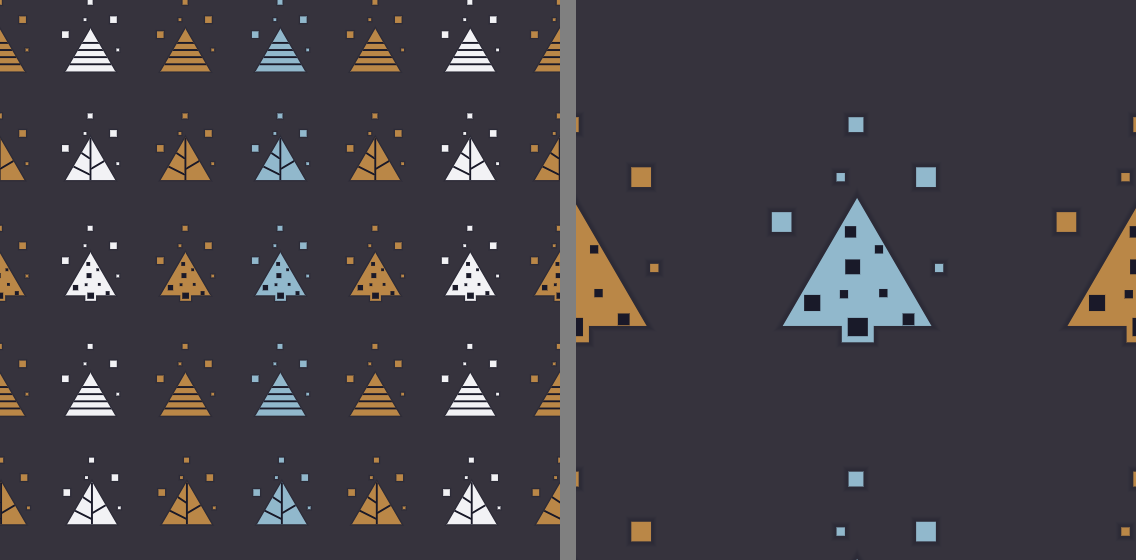
Left, the full canvas; right, a detail of the centre.
This pattern is drawn by a Shadertoy shader. Its source:

```glsl
// Rows of small geometric fir trees with square snowflakes on a dark ground.

float box(vec2 p, vec2 halfSize) {
    vec2 q = abs(p) - halfSize;
    return max(q.x, q.y);
}

float segment(vec2 p, vec2 a, vec2 b) {
    vec2 pa = p - a, ba = b - a;
    return length(pa - ba * clamp(dot(pa, ba) / dot(ba, ba), 0.0, 1.0));
}

float triangle(vec2 p, float height) {
    vec2 side = normalize(vec2(height, 34.0));
    return max(-p.y, dot(vec2(abs(p.x), p.y - height), side));
}

// Each entry: centre x, centre y, half size
float snow(vec2 p) {
    vec3 flakes[5] = vec3[5](
        vec3(-0.5, 95.0, 3.4), vec3(31.5, 71.0, 4.5), vec3(-7.5, 71.0, 1.9),
        vec3(-34.5, 50.5, 4.5), vec3(37.5, 29.5, 1.9));
    float d = 1e3;
    for (int i = 0; i < 5; i++) d = min(d, box(p - flakes[i].xy, vec2(flakes[i].z)));
    return d;
}

float stripes(vec2 p) {
    return abs(p.y - 9.8 * clamp(round(p.y / 9.8), 1.0, 4.0)) - 1.3;
}

float branches(vec2 p) {
    float d = abs(p.x);
    d = min(d, segment(p, vec2(0.0, 7.0), vec2(-26.0, 20.0)));
    d = min(d, segment(p, vec2(0.0, 29.0), vec2(-15.0, 39.0)));
    d = min(d, segment(p, vec2(0.0, 15.0), vec2(22.0, 28.0)));
    return d - 1.3;
}

float ornaments(vec2 p) {
    vec3 dots[7] = vec3[7](
        vec3(-3.0, 43.0, 2.6), vec3(10.0, 35.0, 1.9), vec3(-2.0, 27.0, 3.4),
        vec3(-20.5, 10.5, 3.7), vec3(-6.0, 14.5, 1.9), vec3(12.0, 15.0, 1.9),
        vec3(23.5, 3.0, 2.7));
    float d = box(p - vec2(0.3, -0.5), vec2(4.6, 4.2));
    for (int i = 0; i < 7; i++) d = min(d, box(p - dots[i].xy, vec2(dots[i].z)));
    return d;
}

void mainImage(out vec4 fragColor, in vec2 fragCoord) {
    // The canvas spans 768 design units, with y measured downwards here
    vec2 p = fragCoord / iResolution.xy * 768.0;
    p.y = 768.0 - p.y;
    float aa = 0.6 * 768.0 / iResolution.y;

    // Seven columns, the outer two pulled onto the canvas edges
    if (p.y > 600.0) p.x -= 2.0;
    float column = clamp(round((p.x - 384.5) / 130.2), -3.0, 3.0);
    float x = p.x - clamp(384.5 + 130.2 * column, -0.5, 767.5);

    // Three kinds of tree per vertical period
    float t = mod(p.y + 12.0, 472.0) - 12.0;
    int kind = t < 120.0 ? 0 : t < 277.0 ? 1 : 2;
    float base = kind == 0 ? 98.0 : kind == 1 ? 247.0 : 405.0;
    vec2 q = vec2(x, base - t);

    // Tree body, cut-outs and snow
    float body = triangle(q, 58.5);
    float cut, snowDrop;
    if (kind == 0) {
        cut = stripes(q);
        snowDrop = 0.0;
    } else if (kind == 1) {
        cut = branches(q);
        snowDrop = 7.0;
    } else {
        body = min(body, box(q - vec2(0.3, -2.0), vec2(7.3, 5.5)));
        cut = ornaments(q);
        snowDrop = 3.0;
    }
    float flakes = snow(q + vec2(0.0, snowDrop));
    float shape = min(body, flakes);

    // Colours by column: blue centre, gold odd columns, white between
    vec3 ink = vec3(0.57, 0.72, 0.80);
    if (abs(column) == 2.0) ink = vec3(0.95, 0.95, 0.96);
    if (mod(column, 2.0) == 1.0) ink = vec3(0.73, 0.53, 0.28);
    vec3 dark = vec3(0.10, 0.10, 0.16);

    // Faint dark rim, then the shapes, then the cut-outs inside the body
    vec3 color = vec3(0.21, 0.20, 0.24);
    color = mix(color, dark, 0.35 * (1.0 - smoothstep(0.5, 3.0, shape)));
    color = mix(color, ink, 1.0 - smoothstep(-aa, aa, shape));
    color = mix(color, dark, 1.0 - smoothstep(-aa, aa, max(cut, body)));
    fragColor = vec4(color, 1.0);
}
```
